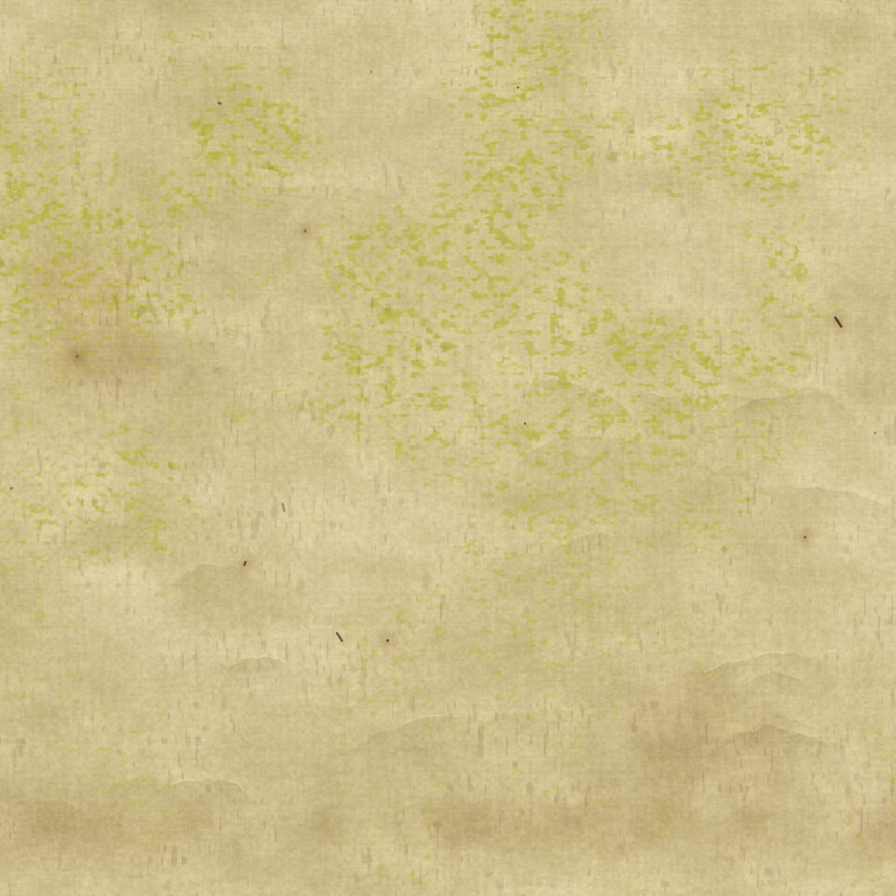
Reproduce this texture procedurally as a WebGL 2 fragment shader.

```glsl
#version 300 es
precision highp float;
// Aged parchment with soft stains, olive flecks, shallow creases and dark specks.
uniform vec2 u_resolution;
out vec4 fragColor;

float hash(vec2 p) {
  return fract(sin(dot(p, vec2(127.1, 311.7))) * 43758.5453);
}

float noise(vec2 p) {
  vec2 i = floor(p), f = fract(p);
  f = f * f * (3.0 - 2.0 * f);
  return mix(mix(hash(i), hash(i + vec2(1, 0)), f.x),
             mix(hash(i + vec2(0, 1)), hash(i + vec2(1, 1)), f.x), f.y);
}

float fbm(vec2 p) {
  float sum = 0.0, amp = 0.5;
  for (int i = 0; i < 5; i++) {
    sum += amp * noise(p);
    p = mat2(1.6, 1.2, -1.2, 1.6) * p + 7.3;
    amp *= 0.5;
  }
  return sum / 0.97;
}

float blob(vec2 p, vec2 center, vec2 size) {
  vec2 d = (p - center) / size;
  return exp(-dot(d, d));
}

// Relief of one arched fold: lit above its ridge, shaded below.
float crease(vec2 p, float id) {
  vec2 center = vec2(hash(vec2(id, 1.0)), mix(0.06, 0.56, hash(vec2(id, 2.0))));
  float halfWidth = mix(0.05, 0.11, hash(vec2(id, 3.0)));
  float x = (p.x - center.x) / halfWidth;
  float arch = mix(0.015, 0.05, hash(vec2(id, 4.0))) * (1.0 - x * x);
  float tilt = (hash(vec2(id, 5.0)) - 0.5) * 0.04 * x;
  float wobble = (fbm(p * 22.0 + id) - 0.5) * 0.03;
  float d = p.y - center.y - arch - tilt - wobble;
  float side = smoothstep(-0.0015, 0.0015, d);
  float relief = 0.028 * side * exp(-max(d, 0.0) / 0.022)
               - 0.042 * (1.0 - side) * exp(min(d, 0.0) / 0.017);
  float glint = 0.05 * exp(-abs(d - 0.001) / 0.0012) * smoothstep(0.55, 0.8, noise(p * 30.0 + id));
  return (relief + glint) * smoothstep(1.0, 0.35, abs(x)) * mix(0.4, 1.0, hash(vec2(id, 6.0)));
}

void main() {
  vec2 p = gl_FragCoord.xy / u_resolution;
  float cloud = fbm(p * 5.0 + 3.0);
  float mottle = fbm(p * vec2(19.0, 25.0) + 11.0);

  // Sheet tone with broad clouds and pale worn areas
  vec3 color = vec3(0.822, 0.764, 0.582);
  color += (cloud - 0.5) * vec3(0.09, 0.09, 0.11);
  color += (mottle - 0.5) * vec3(0.10, 0.10, 0.12);
  float worn = blob(p, vec2(0.23, 0.45), vec2(0.17, 0.22)) + blob(p, vec2(0.79, 0.86), vec2(0.06));
  color += worn * smoothstep(0.42, 0.7, fbm(p * vec2(9.0, 15.0) + 31.0)) * vec3(0.05, 0.05, 0.07);

  // Brown stains at the left and along the bottom
  float stain = blob(p, vec2(0.09, 0.69), vec2(0.06, 0.05))
              + blob(p, vec2(0.13, 0.60), vec2(0.08, 0.04))
              + 0.8 * blob(p, vec2(0.78, 0.17), vec2(0.13, 0.08))
              + 0.7 * exp(-pow((p.y - 0.075) / 0.04, 2.0));
  stain *= smoothstep(0.25, 0.7, fbm(p * 12.0 + 17.0));
  color -= stain * vec3(0.085, 0.115, 0.12);

  // Folds, denser in the lower half
  for (int i = 0; i < 20; i++) color += crease(p, float(i) + 2.0);

  // Olive flecks gathered in drifting patches
  float patches = smoothstep(0.36, 0.68, fbm(p * 7.0 + 43.0)) * mix(0.35, 1.0, smoothstep(0.2, 0.65, p.y));
  float fleck = 0.6 * noise(p * vec2(115.0, 170.0)) + 0.4 * noise(p * vec2(230.0, 300.0) + 9.0);
  fleck = smoothstep(0.56, 0.85, fleck + 0.16 * (patches - 0.4));
  color = mix(color, vec3(0.73, 0.71, 0.28), fleck * (0.15 + 0.6 * patches));
  color -= patches * vec3(0.012, 0.008, 0.035);

  // Paper tooth and fine woven fibres
  float tooth = noise(p * 420.0) + noise(p * 240.0 + 5.0) - 1.0;
  float weave = noise(p * vec2(55.0, 380.0)) + noise(p * vec2(380.0, 55.0) + 21.0) - 1.0;
  color += tooth * 0.040 + weave * 0.024;
  float scuff = smoothstep(0.68, 0.9, noise(p * vec2(260.0, 75.0) + 61.0)) * smoothstep(0.45, 0.65, mottle);
  color -= scuff * vec3(0.06, 0.065, 0.06);

  // Tiny dark specks, some with a tan halo
  for (int i = 0; i < 14; i++) {
    float id = float(i) + 50.0;
    vec2 d = p - vec2(hash(vec2(id, 1.0)), hash(vec2(id, 2.0)));
    float angle = 6.283 * hash(vec2(id, 3.0));
    vec2 along = vec2(cos(angle), sin(angle));
    float reach = 0.006 * pow(hash(vec2(id, 4.0)), 4.0);
    float dist = length(d - along * clamp(dot(d, along), -reach, reach));
    float speck = smoothstep(0.0022, 0.0005, dist);
    color = mix(color, vec3(0.27, 0.23, 0.12), speck * mix(0.3, 0.9, hash(vec2(id, 5.0))));
    float halo = exp(-dot(d, d) / 0.00009) * step(0.65, hash(vec2(id, 6.0)));
    color -= halo * vec3(0.06, 0.09, 0.10);
  }

  fragColor = vec4(clamp(color, 0.0, 1.0), 1.0);
}
```
